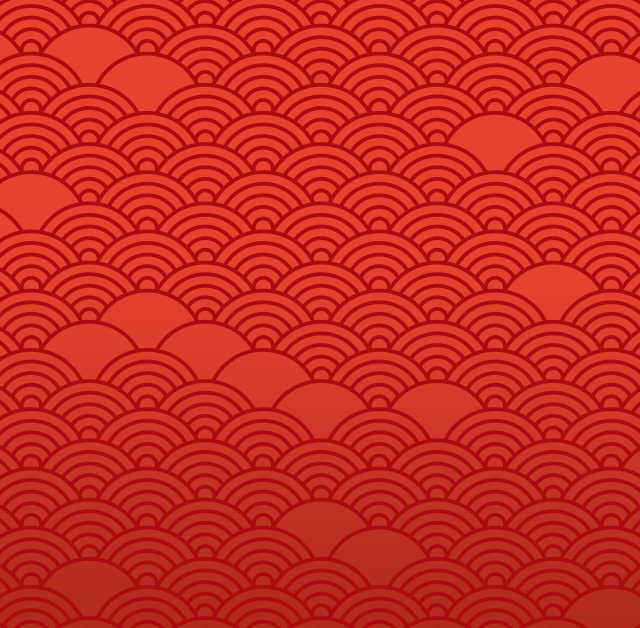
This pattern is drawn by a WebGL 1 fragment shader. Its source:

```glsl
precision highp float;
// Overlapping rows of ringed wave fans in red, a few left plain, darkening downwards.

uniform vec2 u_resolution;

#define COLUMNS 5.517             // fans across the canvas width
#define FIRST_FAN vec2(0.7695, 0.703) // centre of fan 0 in row 0, in fan widths
#define ROW_PAIR 0.5108           // drop between every second row
#define ODD_DROP 0.242            // drop from an even row to the odd row below
#define RADIUS 0.4828             // outer ring, along the middle of its line
#define RING_GAP 0.1
#define LINE_WIDTH 0.033
#define BLOCK vec2(3.0, 4.0)      // columns and rows that share one plain cluster
#define LINE_COLOR vec3(0.67, 0.045, 0.06)
#define TOP_COLOR vec3(0.907, 0.26, 0.19)
#define BOTTOM_COLOR vec3(0.68, 0.16, 0.11)

vec3 hash3(vec2 cell) {
  vec3 q = fract(cell.xyx * vec3(0.1031, 0.1030, 0.0973) + 0.37);
  q += dot(q, q.yxz + 33.33);
  return fract((q.xxy + q.yzz) * q.zyx);
}

// x: 1 if this fan heads a plain cluster, y: how far the cluster spreads
vec2 clusterHead(vec2 fan) {
  vec2 shifted = fan + vec2(0.0, 2.0);
  vec2 block = floor((shifted + 0.5) / BLOCK);
  vec3 h = hash3(block + 7.0);
  vec2 gap = abs(shifted - block * BLOCK - floor(h.xy * BLOCK));
  return vec2(step(gap.x + gap.y, 0.5), h.z);
}

// A fan is plain if it heads a cluster or hangs below a spreading head
bool isPlain(vec2 fan, float odd) {
  vec2 upperLeft = clusterHead(fan - vec2(odd, 1.0));
  vec2 upperRight = clusterHead(fan - vec2(odd - 1.0, 1.0));
  return clusterHead(fan).x > 0.5
      || upperLeft.x * upperLeft.y > 0.6
      || upperRight.x * upperRight.y > 0.8;
}

float coverage(float dist, float pixel) {
  return clamp(0.5 - dist / pixel, 0.0, 1.0);
}

void main() {
  // Fan widths, measured from the top left
  vec2 fromTop = vec2(gl_FragCoord.x, u_resolution.y - gl_FragCoord.y);
  float pixel = COLUMNS / u_resolution.x;
  vec2 p = fromTop * pixel - FIRST_FAN;

  float shade = smoothstep(0.35, 1.1, fromTop.y / u_resolution.y);
  vec3 fill = mix(TOP_COLOR, BOTTOM_COLOR, shade);
  vec3 color = fill;

  // Nearby rows from back to front; each lower row covers the one above
  float pair = floor(p.y / ROW_PAIR);
  for (int i = -2; i <= 3; i++) {
    float row = 2.0 * pair + float(i);
    float odd = mod(row, 2.0);
    float rowY = floor(row * 0.5 + 0.1) * ROW_PAIR + odd * ODD_DROP;
    float x = p.x + 0.5 * odd;
    float column = floor(x + 0.5);
    float dist = length(vec2(x - column, p.y - rowY));

    // Nearest ring, counted inwards from the rim
    float lastRing = isPlain(vec2(column, row), odd) ? 0.0 : 4.0;
    float inward = RADIUS - dist;
    float ring = clamp(floor(inward / RING_GAP + 0.5), 0.0, lastRing);
    float lineDist = abs(inward - ring * RING_GAP) - 0.5 * LINE_WIDTH;

    vec3 fanColor = mix(fill, LINE_COLOR, coverage(lineDist, pixel));
    float disc = coverage(dist - RADIUS - 0.5 * LINE_WIDTH, pixel);
    // Keep the line colour along the smoothed rim
    fanColor = mix(fanColor, LINE_COLOR, step(RADIUS, dist));
    color = mix(color, fanColor, disc);
  }

  gl_FragColor = vec4(color, 1.0);
}
```
